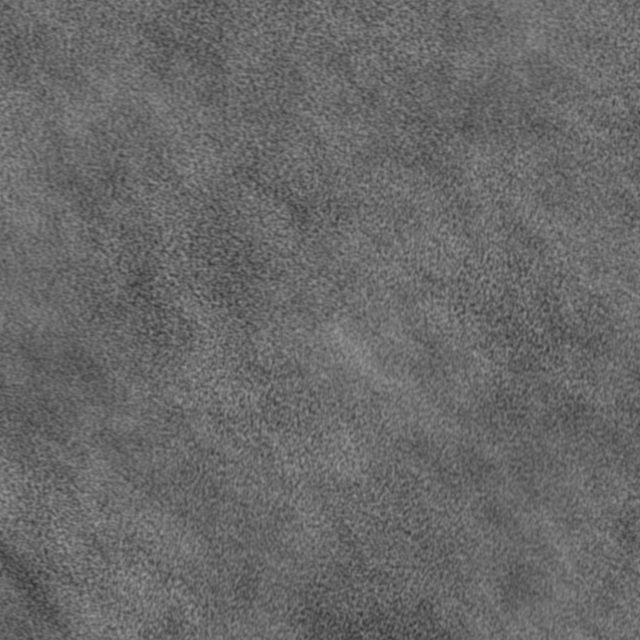
A Shadertoy shader for this texture:

```glsl
#define BASE_GRAY 0.415
#define CLOUD_AMOUNT 0.060
#define CLOUD_SCALE 5.5
#define CLOUD_STRETCH 1.6
#define GRAIN_AMOUNT 0.128
#define GRAIN_SCALE 165.0
#define GRAIN_STRETCH 1.35
#define CLOUD_ANGLE -0.80
#define GRAIN_ANGLE -0.60
#define CROSS_ANGLE 1.05
#define SHADE_DEPTH 0.075

// Integer hash of a lattice cell, giving a value from 0 to 1
float hash(vec2 cell) {
    uvec2 q = uvec2(ivec2(cell)) * uvec2(1597u, 3571u);
    uint n = (q.x ^ (q.y << 7)) * 747796u + q.y * 28913u;
    n = (n ^ (n >> 15)) * 739391u;
    n = (n ^ (n >> 13)) * 668265u;
    n ^= n >> 16;
    return float(n & 65535u) / 65535.0;
}

vec2 gradient(vec2 cell) {
    float a = 6.28318 * hash(cell);
    return vec2(cos(a), sin(a));
}

float gradientNoise(vec2 p) {
    vec2 i = floor(p), f = fract(p);
    vec2 u = f * f * (3.0 - 2.0 * f);
    vec2 e = vec2(1.0, 0.0);
    float low = mix(dot(gradient(i), f), dot(gradient(i + e), f - e), u.x);
    float high = mix(dot(gradient(i + e.yx), f - e.yx),
                     dot(gradient(i + e.xx), f - e.xx), u.x);
    return mix(low, high, u.y);
}

// Frame whose x axis lies along the angle, with features lengthened along it
vec2 alongAngle(vec2 p, float angle, float stretch) {
    float c = cos(angle), s = sin(angle);
    return vec2(c * p.x + s * p.y, c * p.y - s * p.x) * vec2(1.0 / stretch, 1.0);
}

// Soft diagonal mottling over several sizes
float clouds(vec2 p) {
    vec2 q = alongAngle(p, CLOUD_ANGLE, CLOUD_STRETCH) * CLOUD_SCALE;
    float sum = 0.0;
    float weight = 1.0;
    for (int k = 0; k < 4; k++) {
        sum += weight * gradientNoise(q + 37.3 * float(k + 1));
        q = alongAngle(q, 0.12, 1.0) * 2.05;
        weight *= 0.95;
    }
    return sum;
}

// Fine grain: two close sizes in slightly different frames hide the lattice
float grain(vec2 p, float angle) {
    vec2 coarse = alongAngle(p, angle, GRAIN_STRETCH) * GRAIN_SCALE;
    vec2 fine = alongAngle(p, angle + 0.5, GRAIN_STRETCH) * GRAIN_SCALE * 1.33;
    return gradientNoise(coarse + 411.7) + gradientNoise(fine + 853.1);
}

float softSpot(vec2 p, vec2 center, vec2 radius) {
    vec2 d = (p - center) / radius;
    return exp(-dot(d, d));
}

void mainImage(out vec4 fragColor, in vec2 fragCoord) {
    vec2 p = fragCoord / iResolution.xy;

    // Broad shades: dim upper middle, dark lower edge, creased corner
    float dim = softSpot(p, vec2(0.45, 0.78), vec2(0.24, 0.18));
    float edge = softSpot(p, vec2(0.57, 0.0), vec2(0.13, 0.06));
    vec2 crease = alongAngle(p - vec2(0.045, 0.085), -0.95, 1.0);
    float fold = softSpot(crease, vec2(0.0), vec2(0.12, 0.017));
    float shade = 0.25 * dim + edge + 0.9 * fold;

    // Grain direction drifts from place to place
    float drift = gradientNoise(p * 3.0 + 19.4) + 0.5 * (p.x - p.y);
    float turn = smoothstep(-0.15, 0.35, drift);
    float fibres = sqrt(1.0 - turn) * grain(p, GRAIN_ANGLE)
                 + sqrt(turn) * grain(p + 3.7, CROSS_ANGLE);
    float strength = 0.95 + 0.25 * dim + 0.5 * gradientNoise(p * 4.0 + 71.2);

    float gray = BASE_GRAY + CLOUD_AMOUNT * clouds(p)
               + GRAIN_AMOUNT * strength * fibres - SHADE_DEPTH * shade;
    fragColor = vec4(vec3(clamp(gray, 0.0, 1.0)), 1.0);
}
```
